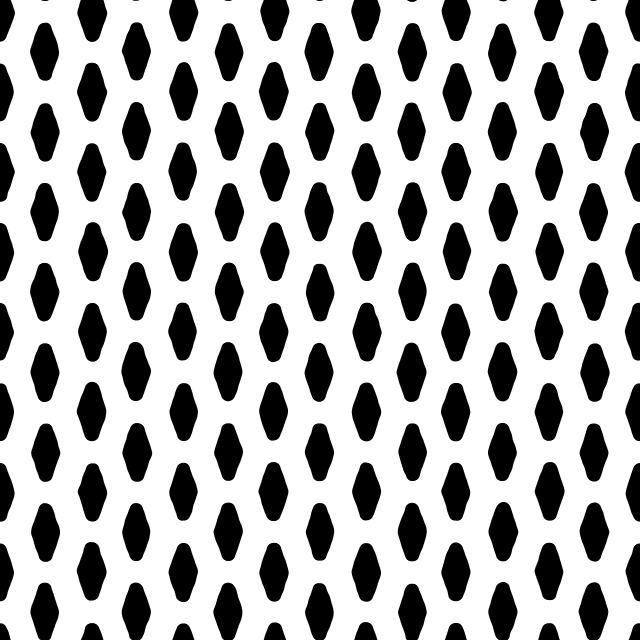
Write a WebGL 1 fragment shader that draws this pattern.

```glsl
precision highp float;

uniform vec2 u_resolution;

// Lengths are fractions of the canvas
const vec2 REPEATS = vec2(14.0, 8.0);   // columns (even count), lozenges per column
const float ROW_PHASE = 0.85;           // height of the first row, in rows
const float HALF_HEIGHT = 0.0455;
const float HALF_WIDTH = 0.0240;        // before the side points are softened
const float SIDE_SLOPE = 0.35;          // narrowing per unit of height
const float SIDE_SOFTNESS = 0.0038;
const float TIP_RADIUS = 0.0065;
const float COLUMN_DRIFT = 0.0016;
const vec2 SHAPE_DRIFT = vec2(0.0012, 0.0010);
const float SIZE_VARIATION = 0.0005;
const float EDGE_WOBBLE = 0.0007;
const float WOBBLE_CELLS = 90.0;
const vec3 INK = vec3(0.0);
const vec3 PAPER = vec3(1.0);

float hash(vec2 p) {
  vec3 q = fract(vec3(p.xyx) * 0.1031);
  q += dot(q, q.yzx + 33.33);
  return fract((q.x + q.y) * q.z);
}

float signedHash(vec2 p) {
  return 2.0 * hash(p) - 1.0;
}

// Value noise in -1..1 that wraps after "period" cells
float tileNoise(vec2 p, float period) {
  vec2 a = mod(floor(p), period);
  vec2 b = mod(a + 1.0, period);
  vec2 f = fract(p);
  f = f * f * (3.0 - 2.0 * f);
  float low = mix(signedHash(a), signedHash(vec2(b.x, a.y)), f.x);
  float high = mix(signedHash(vec2(a.x, b.y)), signedHash(b), f.x);
  return mix(low, high, f.y);
}

// Lozenge with blunt, rounded tips and softened side points
float lozengeDistance(vec2 p) {
  p = abs(p);
  float softHeight = sqrt(p.y * p.y + SIDE_SOFTNESS * SIDE_SOFTNESS);
  float side = (p.x + SIDE_SLOPE * softHeight - HALF_WIDTH)
             / sqrt(1.0 + SIDE_SLOPE * SIDE_SLOPE);
  vec2 d = vec2(side, p.y - HALF_HEIGHT) + TIP_RADIUS;
  return min(max(d.x, d.y), 0.0) + length(max(d, 0.0)) - TIP_RADIUS;
}

void main() {
  vec2 uv = gl_FragCoord.xy / u_resolution;

  // Nearest cell; odd columns are shifted by half a row
  vec2 grid = uv * REPEATS;
  float column = floor(grid.x + 0.5);
  float phase = ROW_PHASE + 0.5 * mod(column, 2.0);
  float row = floor(grid.y - phase + 0.5);
  vec2 center = vec2(column, row + phase) / REPEATS;
  vec2 id = mod(vec2(column, row), REPEATS);

  // Slight irregularity of placement, size and outline
  center.x += COLUMN_DRIFT * signedHash(vec2(id.x, 57.0));
  center += SHAPE_DRIFT * vec2(signedHash(id + 11.0), signedHash(id + 37.0));
  float dist = lozengeDistance(uv - center);
  dist += SIZE_VARIATION * signedHash(id + 71.0);
  dist += EDGE_WOBBLE * tileNoise(uv * WOBBLE_CELLS, WOBBLE_CELLS);

  float pixel = 1.0 / min(u_resolution.x, u_resolution.y);
  float coverage = clamp(0.5 - dist / pixel, 0.0, 1.0);
  gl_FragColor = vec4(mix(PAPER, INK, coverage), 1.0);
}
```
